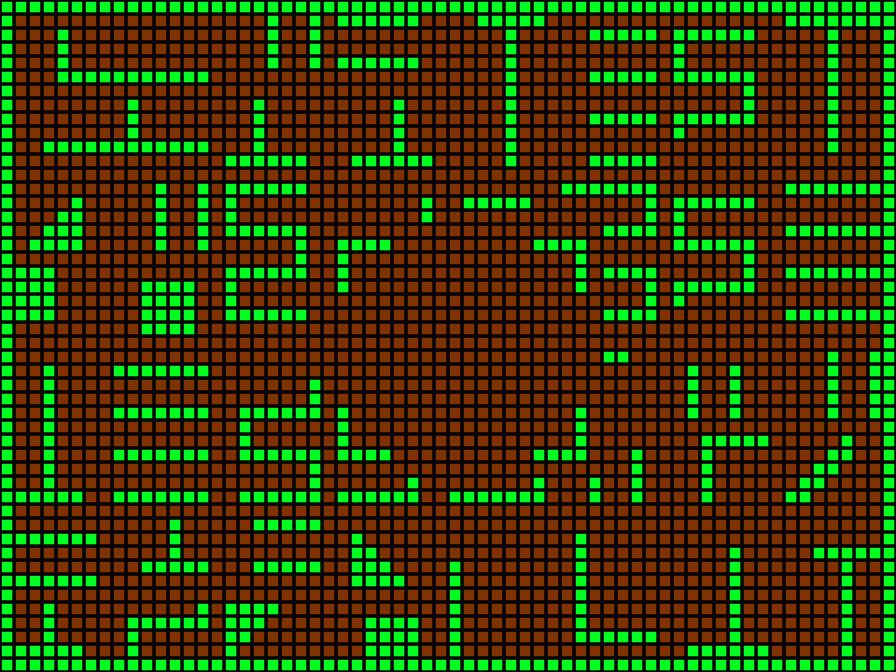
Reproduce this pattern procedurally as a Shadertoy shader.

```glsl
float hash(vec2 p) {
    return fract(sin(dot(p, vec2(127.1, 311.7))) * 43758.5453);
}

vec2 hash2(vec2 p) {
    return vec2(hash(p), hash(p + 37.3));
}

// One wall figure inside a box of n cells; p is the cell within the box
bool figure(int kind, ivec2 p, ivec2 n) {
    if (p.x < 0 || p.y < 0 || p.x >= n.x || p.y >= n.y) return false;
    bool bars = p.y % 3 == 0;
    if (kind == 0) return bars;
    if (kind == 1) return bars || p.x == ((p.y / 3) % 2 == 0 ? n.x - 1 : 0); // serpentine
    if (kind == 2) return p.x == 0 || p.y == 0;                              // corner
    if (kind == 3) return p.y == 0 || p.x == n.x / 2;                        // tee
    if (kind == 4) return p.x <= p.y;                                        // filled stairs
    if (kind == 5) return p.x < 4;                                           // solid block
    if (kind == 6) return p.x % 3 == 0;                                      // columns
    return p.x == p.y || p.x == p.y + 1;                                     // diagonal
}

// Each 16 x 12 region is split into wide, tall or small plots with one figure each
bool maze(vec2 cell) {
    vec2 region = floor((cell + 0.5) / vec2(16.0, 12.0));
    float split = hash(region + 5.7);
    bool large = split < 0.5;
    vec2 plot = split < 0.25 ? vec2(16.0, 6.0) : large ? vec2(8.0, 12.0) : vec2(8.0, 6.0);

    vec2 id = floor((cell + 0.5) / plot);
    vec2 seed = id * 1.7 + plot;
    vec2 size = plot - 1.0 - floor(hash2(seed + 11.1) * plot * 0.35);
    vec2 offset = floor(hash2(seed + 23.9) * (plot - size));
    vec2 p = cell - id * plot - offset;

    // Random mirroring
    vec2 flip = step(0.5, hash2(seed + 51.4));
    p = mix(p, size - 1.0 - p, flip);

    int kind = int(hash(seed + 71.2) * (large ? 4.0 : 8.0));
    return figure(kind, ivec2(round(p)), ivec2(size));
}

bool isWall(vec2 cell) {
    // Outer frame
    if (cell.x < 0.5 || cell.y < 0.5 || cell.x > 62.5 || cell.y > 46.5) return true;

    // Open arena with a bracket at each corner
    vec2 d = abs(cell + 0.5 - vec2(33.0, 23.0));
    if (d.x < 10.0 && d.y < 9.0) {
        bool inside = d.x < 9.0 && d.y < 8.0;
        bool upright = d.x > 8.0 && d.y > 4.0;
        bool level = d.y > 7.0 && d.x > 5.0;
        return inside && (upright || level);
    }
    return maze(cell);
}

void mainImage(out vec4 fragColor, in vec2 fragCoord) {
    vec2 grid = vec2(64.0, 48.0);
    vec2 pos = fragCoord / iResolution.xy * grid;
    vec2 pixel = grid / iResolution.xy;

    vec3 wallGreen = vec3(0.0, 1.0, 0.13);
    vec3 floorBrown = vec3(0.5, 0.2, 0.0);

    // Square tile with a black gap around it
    vec2 edge = (0.375 - abs(fract(pos) - 0.5)) / pixel;
    vec2 cover = clamp(edge + 0.5, 0.0, 1.0);

    vec3 color = isWall(floor(pos)) ? wallGreen : floorBrown;
    fragColor = vec4(color * cover.x * cover.y, 1.0);
}
```
